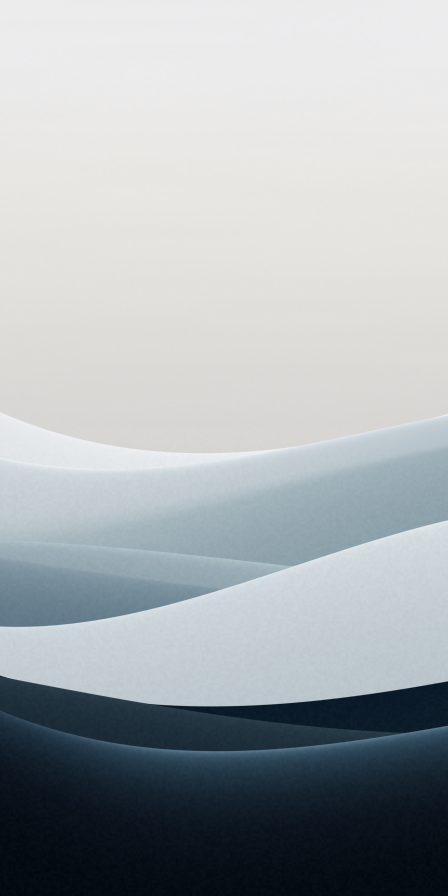
Write a WebGL 2 fragment shader that draws this background.

```glsl
#version 300 es
precision highp float;
// Misty layered dunes under a pale, warm sky.
// Each dune is a cubic ridge line, painted back to front with a
// gradient that fades with depth below the ridge and a thin lit rim.
uniform vec2 u_resolution;
out vec4 fragColor;

float hash(vec2 p) {
    p = fract(p * vec2(0.1031, 0.1137));
    p += dot(p, p.yx + 33.33);
    return fract((p.x + p.y) * p.x * 7.31);
}

float noise(vec2 p) {
    vec2 cell = floor(p), f = fract(p);
    f = f * f * (3.0 - 2.0 * f);
    return mix(mix(hash(cell), hash(cell + vec2(1, 0)), f.x),
               mix(hash(cell + vec2(0, 1)), hash(cell + vec2(1, 1)), f.x), f.y);
}

// Cubic through four heights, evenly spaced from the left to the right side
float ridge(float x, vec4 h) {
    float t = 3.0 * x, a = t - 1.0, b = t - 2.0, c = t - 3.0;
    return dot(h, vec4(-a * b * c / 6.0, t * b * c / 2.0, -t * a * c / 2.0, t * a * b / 6.0));
}

// Lays one dune over the colour so far
void dune(inout vec3 color, vec2 p, vec4 heights, vec3 crest, vec3 foot,
          float fade, float rim, float softness) {
    float depth = ridge(p.x, heights) - p.y;
    float below = max(depth, 0.0);
    vec3 shade = mix(foot, crest, exp(-below / fade));
    shade += rim * exp(-below / 0.004);
    float edge = 0.75 / u_resolution.y + softness;
    color = mix(color, shade, smoothstep(-edge, edge, depth));
}

void main() {
    vec2 p = gl_FragCoord.xy / u_resolution;

    // Sky: cool white above, warm grey at the horizon
    vec3 color = mix(vec3(0.835, 0.83, 0.82), vec3(0.91, 0.905, 0.89), smoothstep(0.44, 0.84, p.y));
    color = mix(color, vec3(0.925, 0.922, 0.927), smoothstep(0.78, 0.95, p.y));
    color += 0.008 * (noise(p * vec2(3.0, 70.0)) - 0.5);

    // Far white dune and the misty slopes before it
    dune(color, p, vec4(0.540, 0.497, 0.502, 0.538),
         vec3(0.91, 0.92, 0.93), vec3(0.86, 0.88, 0.89), 0.05, 0.02, 0.0);
    dune(color, p, vec4(0.4896, 0.478, 0.502, 0.5365),
         mix(vec3(0.82, 0.85, 0.865), vec3(0.76, 0.80, 0.825), p.x),
         mix(vec3(0.70, 0.75, 0.78), vec3(0.62, 0.69, 0.73), p.x), 0.08, 0.10, 0.0);
    dune(color, p, vec4(0.4076, 0.427, 0.4635, 0.5013),
         mix(vec3(0.69, 0.745, 0.77), vec3(0.63, 0.70, 0.73), p.x),
         vec3(0.49, 0.58, 0.625), 0.09, 0.0, mix(0.02, 0.003, p.x));

    // Slate folds in the hollow on the left
    dune(color, p, vec4(0.397, 0.3854, 0.367, 0.349),
         vec3(0.63, 0.70, 0.73), vec3(0.50, 0.59, 0.64), 0.05, 0.06, 0.0);
    dune(color, p, vec4(0.3776, 0.353, 0.333, 0.316),
         mix(vec3(0.53, 0.61, 0.655), vec3(0.46, 0.55, 0.60), p.x),
         vec3(0.31, 0.41, 0.48), 0.06, 0.03, 0.0);

    // Broad pale dune
    dune(color, p, vec4(0.3008, 0.3197, 0.3698, 0.4193),
         mix(vec3(0.79, 0.825, 0.845), vec3(0.84, 0.87, 0.885), p.x),
         vec3(0.69, 0.74, 0.765), 0.13, 0.05, 0.0);

    // Navy hollow and its lighter fold
    dune(color, p, vec4(0.246, 0.2142, 0.2161, 0.2396),
         vec3(0.04, 0.10, 0.155), vec3(0.05, 0.11, 0.16), 0.04, 0.0, 0.0);
    dune(color, p, vec4(0.2448, 0.2142, 0.1908, 0.181),
         vec3(0.15, 0.22, 0.27), vec3(0.08, 0.145, 0.19), 0.04, 0.02, 0.0);

    // Front dune: glowing blue crest sinking into near black
    float glow = smoothstep(0.0, 0.45, p.x);
    dune(color, p, vec4(0.207, 0.1654, 0.166, 0.190),
         mix(vec3(0.14, 0.23, 0.30), vec3(0.21, 0.33, 0.41), glow),
         vec3(0.015, 0.035, 0.065), 0.048, mix(0.07, 0.17, glow), 0.0);

    // Fine sand grain, fading out in the sky
    float grain = noise(p * vec2(190.0, 380.0)) - 0.5;
    color += grain * mix(0.022, 0.004, smoothstep(0.45, 0.54, p.y));
    fragColor = vec4(color, 1.0);
}
```
